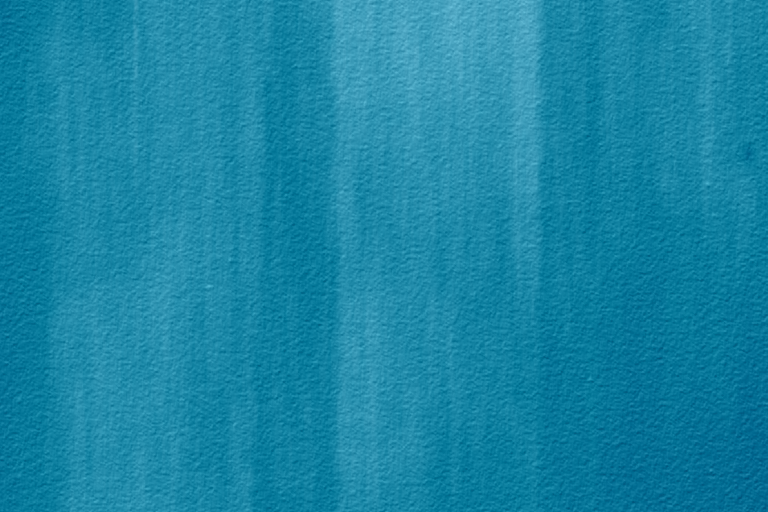
This texture is drawn by a Shadertoy shader. Its source:

```glsl
// Teal painted wall: broad vertical brush bands, thin streaks and a fine bumpy skin.

const vec3 DEEP_BLUE = vec3(0.00, 0.41, 0.565);
const vec3 BODY_TEAL = vec3(0.03, 0.485, 0.61);
const vec3 PALE_TEAL = vec3(0.28, 0.64, 0.75);
const vec3 GRAIN_LIGHT = vec3(0.060, 0.058, 0.054);

vec2 hash22(vec2 p) {
    vec3 q = fract(vec3(p.xyx) * vec3(0.1031, 0.1030, 0.0973));
    q += dot(q, q.yzx + 33.33);
    return fract((q.xx + q.yz) * q.zy);
}

// Smooth cellular noise: random cell values blended by distance, about -1 to 1
float cellNoise(vec2 p) {
    vec2 cell = floor(p), local = fract(p);
    float sum = 0.0, total = 0.0;
    for (int j = -1; j <= 1; j++)
    for (int i = -1; i <= 1; i++) {
        vec2 offset = vec2(i, j);
        vec2 seed = hash22(cell + offset + 71.0);
        vec2 d = offset + 0.2 + 0.6 * seed - local;
        float weight = exp(-5.0 * dot(d, d));
        sum += weight * (2.0 * hash22(cell + offset + 213.0).x - 1.0);
        total += weight;
    }
    return sum / total;
}

// Soft-edged interval from left to right
float band(float x, float left, float right, float soft) {
    return smoothstep(left - soft, left + soft, x)
         * (1.0 - smoothstep(right - soft, right + soft, x));
}

// Large brush bands and the slow fall of light
float bandTone(vec2 uv) {
    float x = uv.x + 0.004 * cellNoise(uv * vec2(60.0, 34.0));
    float drop = 1.0 - uv.y;
    float tone = 0.46;
    tone -= 0.72 * (1.0 - smoothstep(-0.01, 0.085, x - 0.015 * drop));
    tone -= 0.35 * band(x, -0.1, 0.17, 0.02) * smoothstep(0.85, 1.0, uv.y);
    tone -= 0.14 * band(x, 0.24, 0.35, 0.05);
    tone -= 0.37 * band(x, 0.352 - 0.027 * drop, 0.433 + 0.010 * drop, 0.007);
    tone -= 0.10 * band(x, 0.53, 0.70, 0.06) * drop;
    tone -= 0.40 * band(x, 0.703, 0.868, 0.008);
    tone -= 0.24 * band(x, 0.868, 0.94, 0.010);
    tone -= 0.44 * band(x, 0.94, 1.2, 0.020);
    tone -= 0.16 * band(x, 0.755, 0.865, 0.006) * uv.y;

    float shade = smoothstep(0.25, 0.95, x);
    tone += (uv.y - 0.55) * mix(0.08, 0.55, shade);
    tone -= 0.65 * smoothstep(0.68, 1.0, x) * smoothstep(0.60, 0.05, uv.y);
    vec2 glow = (uv - vec2(0.56, 1.05)) / vec2(0.24, 0.32);
    return tone + 0.34 * exp(-dot(glow, glow));
}

// Long strokes, stretched along the height
float streakTone(vec2 uv) {
    float broad = cellNoise(vec2(uv.x * 24.0, uv.y * 1.8));
    float fine = cellNoise(vec2(uv.x * 90.0 + 40.0, uv.y * 4.5));
    float hair = cellNoise(vec2(uv.x * 260.0, uv.y * 14.0 + 17.0));
    float scrape = band(uv.x, 0.174, 0.179, 0.003) * smoothstep(0.50, 0.85, uv.y);
    float scuff = 0.5 + 0.5 * cellNoise(uv * vec2(200.0, 40.0));
    return 0.14 * broad + 0.10 * fine + 0.09 * hair + 0.45 * scrape * scuff;
}

float skinHeight(vec2 p) {
    return cellNoise(p * vec2(125.0, 150.0)) + 0.8 * cellNoise(p * vec2(230.0, 260.0) + 31.0);
}

// Bumps lit from above: slope of the skin along the light
float skinRelief(vec2 p) {
    vec2 toLight = vec2(-0.0008, 0.0018);
    return skinHeight(p - toLight) - skinHeight(p + toLight);
}

// Raised paint drop with a bright upper and a dark lower side
float dropTone(vec2 p, vec2 center, float radius) {
    vec2 d = (p - center) / radius;
    return (0.25 + 1.5 * d.y - 0.5 * d.x) * exp(-1.5 * dot(d, d));
}

vec3 paintColor(float tone) {
    vec3 dark = mix(BODY_TEAL, DEEP_BLUE, clamp(-tone, 0.0, 1.25));
    return mix(dark, PALE_TEAL, clamp(tone, 0.0, 1.25));
}

void mainImage(out vec4 fragColor, in vec2 fragCoord) {
    vec2 uv = fragCoord / iResolution.xy;
    vec2 p = fragCoord / iResolution.y;
    float aspect = iResolution.x / iResolution.y;

    float tone = bandTone(uv) + streakTone(uv);
    tone += 0.13 * cellNoise(p * vec2(7.0, 5.0) + 9.0);
    tone += 0.08 * cellNoise(p * vec2(34.0, 24.0) + 5.0);

    // Small dent near the right edge
    vec2 dent = (p - vec2(0.975 * aspect, 0.70)) / vec2(0.010, 0.016);
    tone -= 0.9 * exp(-dot(dent, dent));

    // Skin relief and scattered drops, lit alike on every band
    float relief = 0.75 * skinRelief(p);
    for (int i = 0; i < 12; i++) {
        vec2 seed = hash22(vec2(float(i) * 7.0 + 3.0, 19.0));
        float radius = mix(0.003, 0.006, hash22(seed * 90.0).x);
        relief += 3.0 * dropTone(p, seed * vec2(aspect, 1.0), radius);
    }

    vec3 color = paintColor(tone) + GRAIN_LIGHT * relief;
    fragColor = vec4(clamp(color, 0.0, 1.0), 1.0);
}
```
